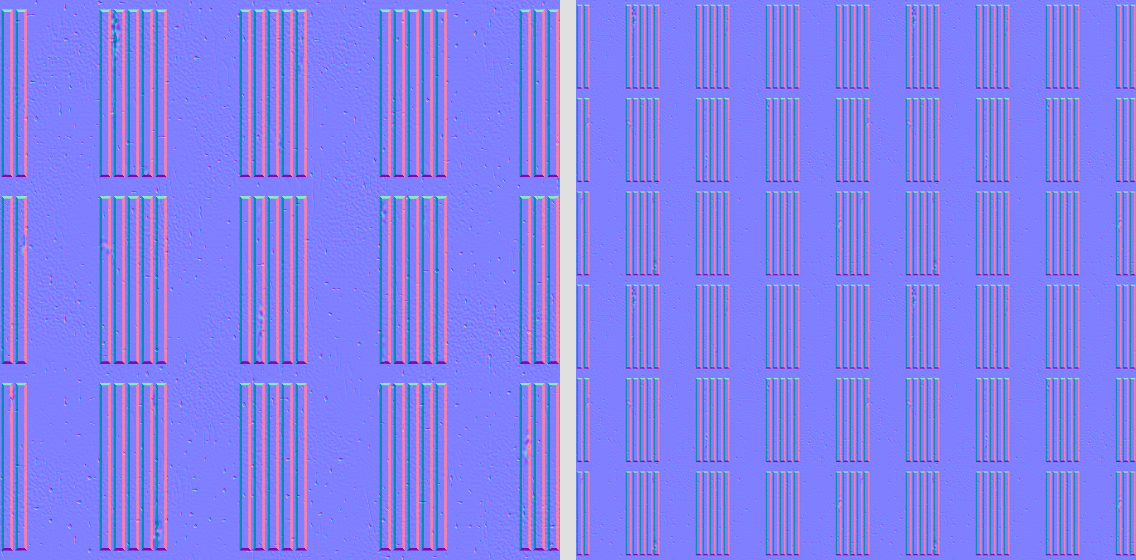
Left: one tile. Right: repeated 2 by 2.
Give the GLSL for this texture map, as a three.js fragment shader.

```glsl
// Tangent-space normal map of fluted panels on a pitted plaster wall, tiling 4 x 3.
varying vec2 vUv;

const vec2 REPEATS = vec2(4.0, 3.0);
const vec2 PANEL_CENTRE = vec2(0.9514, 0.5);     // within one repeat
const vec2 FLUTE_HALF = vec2(0.0100, 0.1497);    // canvas units
const float FLUTE_PITCH = 0.025;
const float BEVEL = 0.0044;
const float SOFT = 0.0008;

const vec3 FACE_LEFT = vec3(-0.86, 0.08, 0.38);
const vec3 FACE_RIGHT = vec3(0.94, 0.0, 0.36);
const vec3 FACE_TOP = vec3(0.06, 0.86, 0.52);
const vec3 FACE_BOTTOM = vec3(0.02, -0.95, 0.32);

vec2 gradientAt(vec2 cell, vec2 period) {
  vec2 c = mod(cell, period);
  float h = fract(sin(dot(c, vec2(127.1, 311.7)) + period.x) * 43758.55);
  return vec2(cos(6.2832 * h), sin(6.2832 * h));
}

// Gradient noise that wraps after a whole number of cells.
float wrapNoise(vec2 uv, vec2 period) {
  vec2 p = uv * period;
  vec2 i = floor(p);
  vec2 f = p - i;
  vec2 u = f * f * f * (f * (f * 6.0 - 15.0) + 10.0);
  vec2 e = vec2(1.0, 0.0);
  float a = dot(gradientAt(i, period), f);
  float b = dot(gradientAt(i + e.xy, period), f - e.xy);
  float c = dot(gradientAt(i + e.yx, period), f - e.yx);
  float d = dot(gradientAt(i + e.xx, period), f - e.xx);
  return mix(mix(a, b, u.x), mix(c, d, u.x), u.y);
}

// Height of the plaster: patchy grain, thin vertical streaks and small pits.
float plasterHeight(vec2 uv) {
  float patches = smoothstep(-0.25, 0.5, wrapNoise(uv, vec2(7.0, 6.0)));
  float grain = wrapNoise(uv, vec2(210.0, 190.0)) * mix(0.00012, 0.0006, patches);
  float streakArea = smoothstep(0.1, 0.4, wrapNoise(uv, vec2(19.0, 11.0)));
  float streak = 1.0 - smoothstep(0.0, 0.14, abs(wrapNoise(uv, vec2(84.0, 17.0))));
  float pit = smoothstep(0.40, 0.58, wrapNoise(uv, vec2(116.0, 92.0)));
  return grain - 0.0003 * streak * streakArea - 0.0016 * pit;
}

vec2 plasterSlope(vec2 uv) {
  vec2 e = vec2(0.0008, 0.0);
  float dx = plasterHeight(uv + e.xy) - plasterHeight(uv - e.xy);
  float dy = plasterHeight(uv + e.yx) - plasterHeight(uv - e.yx);
  return vec2(dx, dy) / (2.0 * e.x);
}

// Position from the centre of the nearest panel, in canvas units.
vec2 panelSpace(vec2 uv) {
  return (fract(uv * REPEATS - PANEL_CENTRE + 0.5) - 0.5) / REPEATS;
}

// Position from the centre of the nearest of five flutes.
vec2 fluteSpace(vec2 p) {
  float index = clamp(floor(p.x / FLUTE_PITCH + 0.5), -2.0, 2.0);
  return vec2(p.x - index * FLUTE_PITCH, p.y);
}

float bevelMask(vec2 inset) {
  float depth = min(inset.x, inset.y);
  return smoothstep(-SOFT, SOFT, depth) * (1.0 - smoothstep(-SOFT, SOFT, depth - BEVEL));
}

// Mitred bevel facing outwards on all four sides.
vec3 bevelNormal(vec2 p, vec2 inset) {
  vec3 side = p.x < 0.0 ? FACE_LEFT : FACE_RIGHT;
  vec3 end = p.y < 0.0 ? FACE_BOTTOM : FACE_TOP;
  return mix(end, side, smoothstep(-SOFT, SOFT, inset.y - inset.x));
}

void main() {
  vec2 panel = panelSpace(vUv);

  // Chipped patches, kept to the panels
  vec2 panelHalf = vec2(2.0 * FLUTE_PITCH + FLUTE_HALF.x, FLUTE_HALF.y);
  vec2 panelInset = panelHalf - abs(panel);
  float onPanel = smoothstep(-0.003, 0.001, min(panelInset.x, panelInset.y));
  float chipped = onPanel * smoothstep(0.38, 0.56, wrapNoise(vUv, vec2(27.0, 8.0)));
  vec2 crumble = vec2(wrapNoise(vUv, vec2(128.0, 104.0)),
                      wrapNoise(vUv + 0.37, vec2(128.0, 104.0)));

  // Flutes with slightly uneven edges
  vec2 flute = fluteSpace(panel) + crumble * mix(0.0003, 0.0045, chipped);
  vec2 inset = FLUTE_HALF - abs(flute);

  // Surface wear tilts both the wall and the bevels
  vec2 tilt = crumble * chipped * 1.3 - plasterSlope(vUv);
  vec3 wall = normalize(vec3(tilt, 1.0));
  vec3 bevel = normalize(bevelNormal(flute, inset) + vec3(tilt * 0.6, 0.0));
  vec3 normal = mix(wall, bevel, bevelMask(inset));

  gl_FragColor = vec4(normal * 0.5 + 0.5, 1.0);
}
```
